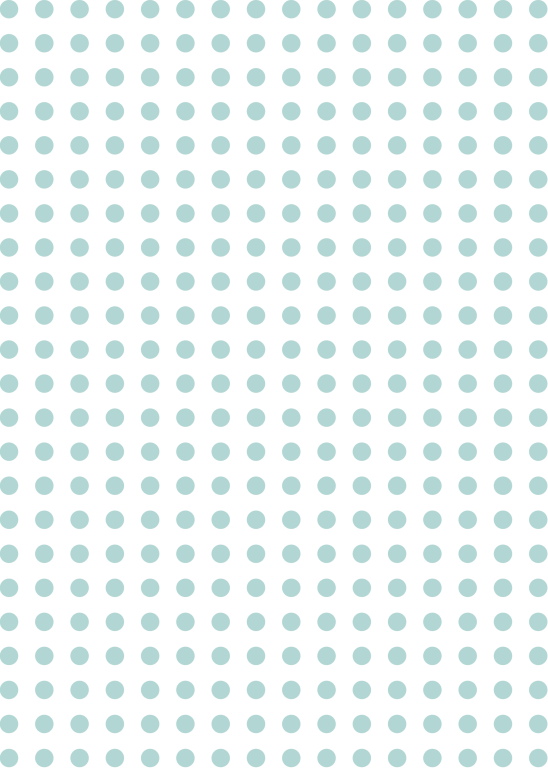
Write a WebGL 1 fragment shader that draws this pattern.

```glsl
precision highp float;

uniform vec2 u_resolution;

// Lengths are fractions of the canvas height.
#define GRID_COUNT vec2(16.0, 23.0)
#define FIRST_CENTER vec2(0.01175, 0.0130)
#define PITCH vec2(0.04594, 0.04432)
#define DOT_RADIUS 0.0120
#define EDGE_PIXELS 0.7
#define PAPER_COLOR vec3(1.0)
#define DOT_COLOR vec3(0.698, 0.840, 0.826)

// Signed distance to the nearest dot of the finite grid.
float dotGridDistance(vec2 point) {
  vec2 gridPosition = (point - FIRST_CENTER) / PITCH;
  vec2 cell = clamp(floor(gridPosition + 0.5), vec2(0.0), GRID_COUNT - 1.0);
  return length((gridPosition - cell) * PITCH) - DOT_RADIUS;
}

void main() {
  vec2 point = gl_FragCoord.xy / u_resolution.y;

  // Blend across about one pixel at each rim.
  float edge = EDGE_PIXELS / u_resolution.y;
  float coverage = 1.0 - smoothstep(-edge, edge, dotGridDistance(point));

  gl_FragColor = vec4(mix(PAPER_COLOR, DOT_COLOR, coverage), 1.0);
}
```
